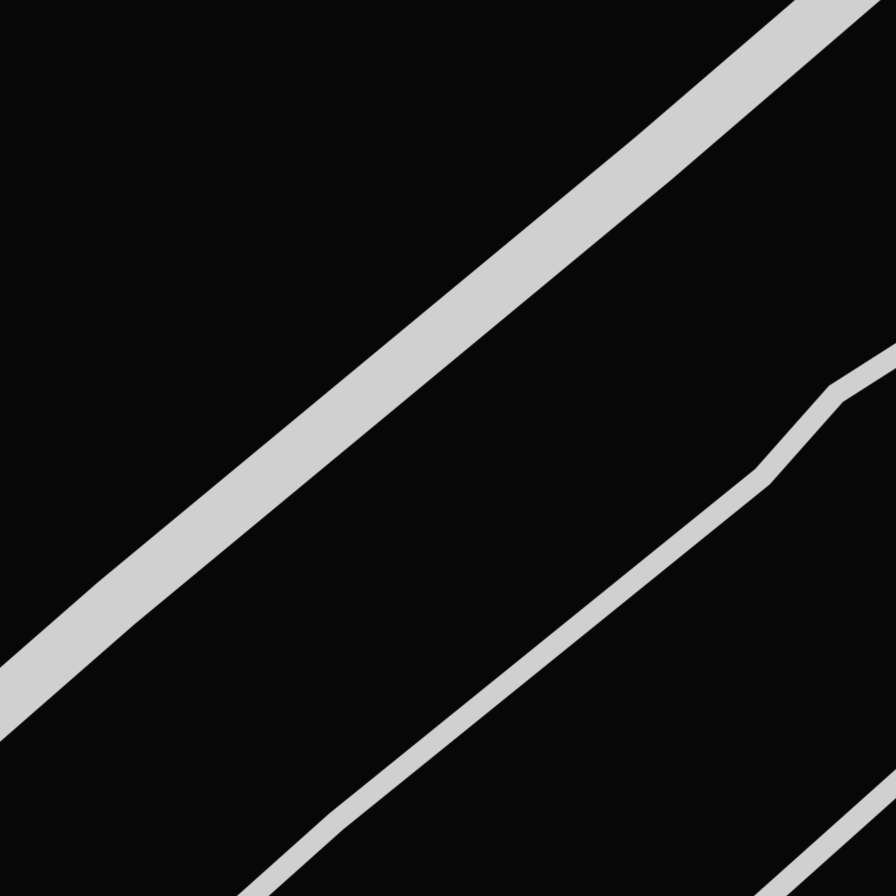
A three.js fragment shader for this background:

```glsl
// Pale diagonal bands, one wide and two thin, crossing a near-black field.
varying vec2 vUv;

// Distance from p to the segment a-b
float segmentDistance(vec2 p, vec2 a, vec2 b) {
  vec2 ap = p - a;
  vec2 ab = b - a;
  return length(ap - ab * clamp(dot(ap, ab) / dot(ab, ab), 0.0, 1.0));
}

// Wide band with two very slight bends
float wideBand(vec2 p) {
  vec2 lowerBend = vec2(0.130, 0.327);
  vec2 upperBend = vec2(0.729, 0.823);
  float d = segmentDistance(p, vec2(-0.052, 0.168), lowerBend);
  d = min(d, segmentDistance(p, lowerBend, upperBend));
  d = min(d, segmentDistance(p, upperBend, vec2(1.042, 1.092)));
  return d - 0.0311;
}

// Thin band with a steep kink near the right edge
float kinkedBand(vec2 p) {
  vec2 lowerBend = vec2(0.375, 0.083);
  vec2 kinkStart = vec2(0.851, 0.468);
  vec2 kinkEnd = vec2(0.933, 0.5605);
  float d = segmentDistance(p, vec2(0.234, -0.043), lowerBend);
  d = min(d, segmentDistance(p, lowerBend, kinkStart));
  d = min(d, segmentDistance(p, kinkStart, kinkEnd));
  d = min(d, segmentDistance(p, kinkEnd, vec2(1.042, 0.630)));
  return d - 0.0118;
}

// Short thin band across the lower right corner
float cornerBand(vec2 p) {
  return segmentDistance(p, vec2(0.807, -0.047), vec2(1.042, 0.163)) - 0.0121;
}

void main() {
  float bands = min(wideBand(vUv), min(kinkedBand(vUv), cornerBand(vUv)));
  float coverage = 1.0 - smoothstep(-0.0012, 0.0012, bands);
  gl_FragColor = vec4(mix(vec3(0.028), vec3(0.815), coverage), 1.0);
}
```
